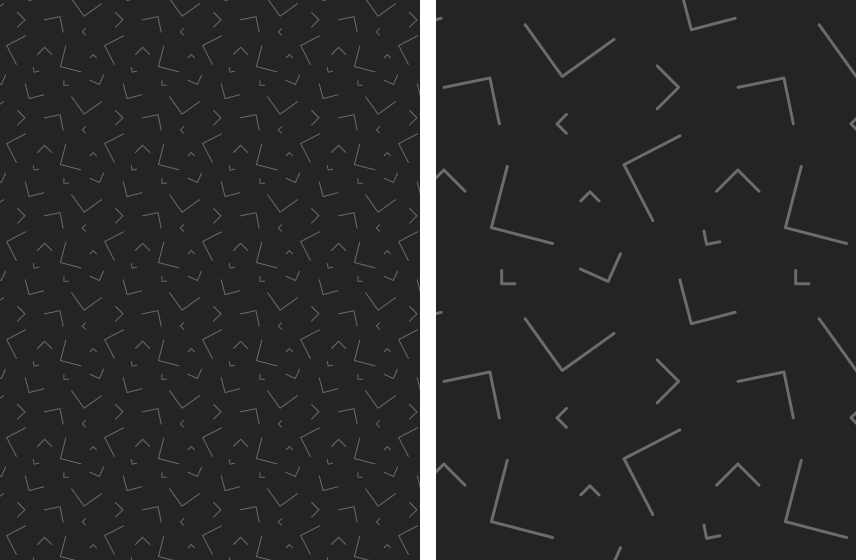
Left: the whole. Right: its middle third, enlarged.
A Shadertoy shader for this pattern:

```glsl
// Thin grey right-angled chevrons scattered over a dark ground, tiled seamlessly.
// Each chevron is a corner plus one arm; the second arm is the first turned by 90 degrees.
// Offsets wrap to the nearest copy, so strokes cross tile borders without a seam.

const float TILES_ACROSS = 30.0 / 7.0;
const float LINE_WIDTH = 0.0100;              // in tile units
const vec3 GROUND_COLOR = vec3(0.141);
const vec3 LINE_COLOR = vec3(0.425);

// Corner positions within the tile, y pointing down
const int CHEVRON_COUNT = 12;
const vec2 CORNER[CHEVRON_COUNT] = vec2[CHEVRON_COUNT](
    vec2(0.858, 0.165), vec2(0.612, 0.170), vec2(0.840, 0.326), vec2(0.254, 0.202),
    vec2(0.068, 0.465), vec2(0.455, 0.483), vec2(0.617, 0.679), vec2(0.952, 0.557),
    vec2(0.652, 0.870), vec2(0.349, 0.736), vec2(0.014, 0.862), vec2(0.297, 0.006));

// First arm of each chevron, from the corner to its tip
const vec2 ARM[CHEVRON_COUNT] = vec2[CHEVRON_COUNT](
    vec2(-0.126, -0.176), vec2(0.032, 0.156), vec2(0.032, -0.032), vec2(-0.073, 0.073),
    vec2(0.190, -0.098), vec2(0.072, 0.072), vec2(0.054, -0.208), vec2(0.031, 0.031),
    vec2(0.000, -0.045), vec2(-0.009, -0.045), vec2(-0.094, -0.042), vec2(-0.039, -0.149));

// Distance to the segment from the origin to tip
float armDistance(vec2 p, vec2 tip) {
    float along = clamp(dot(p, tip) / dot(tip, tip), 0.0, 1.0);
    return length(p - tip * along);
}

// Distance to a chevron with its corner at the origin
float chevronDistance(vec2 p, vec2 arm) {
    vec2 turnedArm = vec2(-arm.y, arm.x);
    return min(armDistance(p, arm), armDistance(p, turnedArm));
}

// Share of a pixel covered by a stroke; stays even for strokes thinner than a pixel
float strokeCoverage(float dist, float pixel) {
    float halfWidth = 0.5 * LINE_WIDTH;
    float near = max(-halfWidth, dist - 0.5 * pixel);
    float far = min(halfWidth, dist + 0.5 * pixel);
    return clamp((far - near) / pixel, 0.0, 1.0);
}

void mainImage(out vec4 fragColor, in vec2 fragCoord) {
    // Tile coordinates measured from the top left
    float pixel = TILES_ACROSS / iResolution.x;
    vec2 tilePos = vec2(fragCoord.x, iResolution.y - fragCoord.y) * pixel;

    // Nearest stroke among all wrapped chevrons
    float dist = 1.0;
    for (int i = 0; i < CHEVRON_COUNT; i++) {
        vec2 offset = tilePos - CORNER[i];
        offset -= floor(offset + 0.5);
        dist = min(dist, chevronDistance(offset, ARM[i]));
    }

    fragColor = vec4(mix(GROUND_COLOR, LINE_COLOR, strokeCoverage(dist, pixel)), 1.0);
}
```
